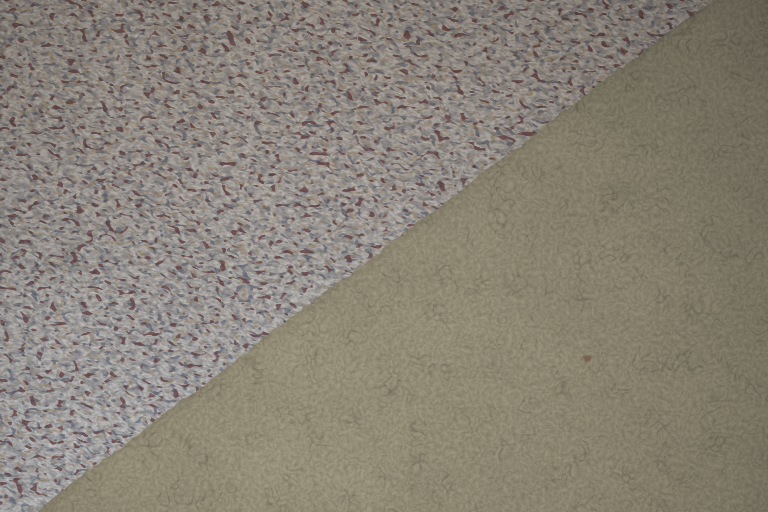
This texture is drawn by a WebGL 2 fragment shader. Its source:

```glsl
#version 300 es
precision highp float;
// Two carpets meeting on a diagonal seam: flecked grey above, plain tan pile below.

#define SEAM_START vec2(0.068, 0.0)
#define SEAM_END vec2(1.390, 1.0)
#define LIGHT_CENTER vec2(0.60, 0.25)
#define LIGHT_FALLOFF 0.24
#define TUFT_SCALE vec2(88.0, 138.0)
#define PILE_SCALE 125.0
#define PILE_CONTRAST 0.15
#define FLECK_CONTRAST 0.24
#define TAN_COLOR vec3(0.580, 0.553, 0.468)
#define YARN_COLOR vec3(0.660, 0.645, 0.628)

uniform vec2 u_resolution;
out vec4 outColor;

// Integer hash of a lattice cell to the range 0..1
float hash(ivec2 cell) {
    uint h = uint(cell.x) * 1597334677u ^ uint(cell.y) * 3812015801u;
    h = (h ^ (h >> 16)) * 2246822519u;
    h = (h ^ (h >> 13)) * 3266489917u;
    return float((h ^ (h >> 16)) >> 8) / 16777216.0;
}

float cornerSlope(ivec2 cell, vec2 offset) {
    float angle = 6.28319 * hash(cell);
    return dot(vec2(cos(angle), sin(angle)), offset);
}

// Gradient noise, roughly -1..1
float noise(vec2 p) {
    ivec2 i = ivec2(floor(p));
    vec2 f = fract(p);
    vec2 w = f * f * f * (f * (f * 6.0 - 15.0) + 10.0);
    float low = mix(cornerSlope(i, f),
                    cornerSlope(i + ivec2(1, 0), f - vec2(1, 0)), w.x);
    float high = mix(cornerSlope(i + ivec2(0, 1), f - vec2(0, 1)),
                     cornerSlope(i + ivec2(1, 1), f - vec2(1, 1)), w.x);
    return 1.4 * mix(low, high, w.y);
}

float fbm(vec2 p) {
    float sum = 0.0, amplitude = 0.5;
    for (int octave = 0; octave < 4; octave++) {
        sum += amplitude * noise(p);
        p = mat2(1.6, 1.2, -1.2, 1.6) * p + 17.3;
        amplitude *= 0.5;
    }
    return sum;
}

// Flecked carpet: short sideways tufts in several yarn colours
vec3 fleckedCarpet(vec2 p) {
    vec2 bend = 0.004 * vec2(noise(p * 38.0), noise(p * 38.0 + 51.7));
    vec2 q = (p + bend) * TUFT_SCALE;
    q.x += 0.25 * q.y;
    float cluster = 0.14 * noise(p * 24.0 + 9.0);

    vec3 color = YARN_COLOR;
    float grey = smoothstep(-0.08, 0.38, noise(q * 0.62 + 31.0) + cluster);
    color = mix(color, vec3(0.53, 0.52, 0.525), 0.75 * grey);
    float sand = smoothstep(0.20, 0.52, noise(q * 0.75 + 83.0));
    color = mix(color, vec3(0.60, 0.54, 0.46), 0.65 * sand);
    float slate = smoothstep(0.26, 0.56, noise(q * 0.85 + 147.0) + cluster);
    color = mix(color, vec3(0.39, 0.405, 0.45), 0.75 * slate);
    float maroon = smoothstep(0.30, 0.56, noise(q * 0.72 + 211.0) + cluster);
    color = mix(color, vec3(0.40, 0.27, 0.275), 0.82 * maroon);

    float strand = 0.6 * noise(q * 1.25 + 301.0) + 0.4 * noise(q * 2.1 + 7.0);
    color *= 1.0 + FLECK_CONTRAST * strand + 0.05 * fbm(p * 7.0);

    // Warm toward the top, cool and bright toward the lower left
    float warmth = smoothstep(0.1, 1.0, p.y);
    float lift = 0.10 * (1.0 - smoothstep(0.0, 0.65, length(p)));
    return color * mix(vec3(0.99, 1.005, 1.03), vec3(1.01, 0.985, 0.96), warmth)
                 * (1.0 + lift);
}

// Tan carpet: fine pile, curling creases and broad worn patches
vec3 tanCarpet(vec2 p) {
    vec2 bend = 0.008 * vec2(noise(p * 30.0 + 5.0), noise(p * 30.0 + 71.0));
    vec2 q = p + bend;
    float grain = 0.6 * noise(q * PILE_SCALE) + 0.4 * noise(q * PILE_SCALE * 1.9 + 13.0);
    float crease = 1.0 - smoothstep(0.0, 0.20, abs(noise(q * 46.0 + 91.0)));
    crease *= smoothstep(-0.1, 0.5, noise(p * 19.0 + 43.0));
    float wear = fbm(p * vec2(4.5, 6.0) + 23.0);

    vec3 color = TAN_COLOR * (1.0 + PILE_CONTRAST * grain - 0.11 * crease + 0.07 * wear);

    // Small rusty stain and a faint smudge
    float stain = length((p - vec2(1.146, 0.300)) * vec2(1.0, 1.35)) + 0.003 * grain;
    color = mix(color, vec3(0.47, 0.33, 0.26), 0.65 * (1.0 - smoothstep(0.004, 0.013, stain)));
    float smudge = length((p - vec2(1.22, 0.63)) * vec2(1.0, 1.8));
    return color * (1.0 - 0.06 * exp(-smudge * smudge * 700.0));
}

void main() {
    vec2 p = gl_FragCoord.xy / u_resolution.y;
    float pixel = 1.0 / u_resolution.y;

    // Signed distance to the seam, positive on the flecked side
    vec2 along = normalize(SEAM_END - SEAM_START);
    float seam = dot(p - SEAM_START, vec2(-along.y, along.x));
    seam += 0.004 * noise(p * 9.0 + 3.0) + 0.0035 * noise(p * 75.0);

    float shadow = 0.09 * exp(-abs(seam) * 85.0);
    vec3 plain = tanCarpet(p) * (1.0 - shadow);
    vec3 color = mix(plain, fleckedCarpet(p), smoothstep(-pixel, pixel, seam));

    // Soft pool of light fading to the corners
    vec2 fromLight = p - LIGHT_CENTER;
    color *= 1.0 - LIGHT_FALLOFF * dot(fromLight, fromLight);
    outColor = vec4(clamp(color, 0.0, 1.0), 1.0);
}
```
